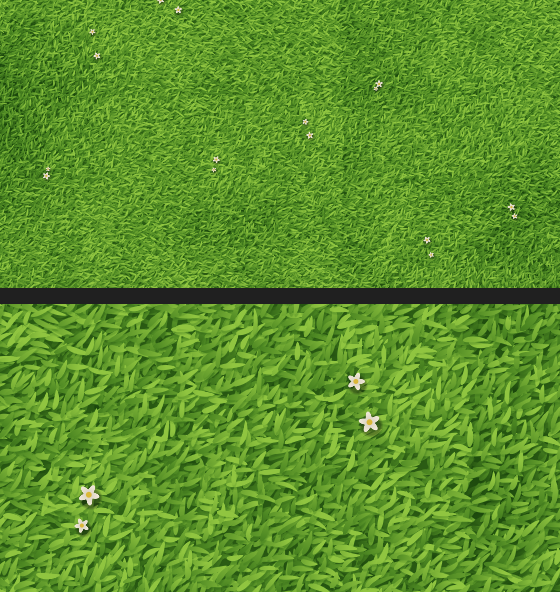
Top: the whole. Bottom: its middle third, enlarged.
Reproduce this texture procedurally as a WebGL 1 fragment shader.

```glsl
precision highp float;
uniform vec2 u_resolution;

const float CELL = 0.0158;       // blade spacing, in canvas heights
const float LAYERS = 5.0;
const vec3 DEEP_GREEN = vec3(0.13, 0.31, 0.06);
const vec3 MID_GREEN = vec3(0.30, 0.53, 0.135);
const vec3 LIGHT_GREEN = vec3(0.53, 0.74, 0.235);
const vec3 PETAL = vec3(0.95, 0.92, 0.85);
const vec3 POLLEN = vec3(0.86, 0.72, 0.22);

vec2 hash2(vec2 p) {
  vec3 h = fract(p.xyx * vec3(0.1031, 0.1030, 0.0973));
  h += dot(h, h.yzx + 33.33);
  return fract((h.xx + h.yz) * h.zy);
}

float valueNoise(vec2 p) {
  vec2 i = floor(p), f = fract(p);
  f = f * f * (3.0 - 2.0 * f);
  float low = mix(hash2(i).x, hash2(i + vec2(1.0, 0.0)).x, f.x);
  float high = mix(hash2(i + vec2(0.0, 1.0)).x, hash2(i + 1.0).x, f.x);
  return mix(low, high, f.y);
}

float coverage(float d, float px) {
  return clamp(0.5 - d / px, 0.0, 1.0);
}

float patchShade(vec2 uv, vec2 center, vec2 radius) {
  vec2 q = (uv - center) / radius;
  return exp(-dot(q, q));
}

// Abrupt dark edge that fades out on its far side
float seam(float v, float at, float falloff) {
  return smoothstep(at - 0.008, at + 0.008, v) * exp(-max(v - at, 0.0) * falloff);
}

// Broad light and shade of the lawn
float lawnLight(vec2 uv, vec2 p) {
  float shade = 0.26 * patchShade(uv, vec2(0.0, 0.55), vec2(0.13, 0.4));
  shade += 0.14 * patchShade(uv, vec2(0.42, 0.2), vec2(0.12, 0.16));
  shade += 0.18 * patchShade(uv, vec2(0.93, 0.22), vec2(0.12, 0.25));
  shade += 0.13 * seam(uv.x, 0.61, 9.0) + 0.08 * seam(uv.y, 0.667, 12.0);
  return 0.08 - shade + 0.12 * (valueNoise(p * 9.0) - 0.5);
}

// Signed distance to a bent, pointed blade; y returns position along it
vec2 blade(vec2 q, float angle, float halfLength, float halfWidth, float bend) {
  float c = cos(angle), s = sin(angle);
  q = vec2(c * q.x + s * q.y, c * q.y - s * q.x);
  float along = q.x / halfLength;
  q.y -= bend * (along * along - 0.4);
  float taper = sqrt(max(1.0 - along * along, 0.0)) * (1.0 - 0.3 * along);
  float d = max(abs(q.y) - halfWidth * taper, abs(q.x) - halfLength);
  return vec2(d, along);
}

// Paints one layer of blades, with a soft shadow beneath each
float grassLayer(float tone, vec2 p, float layer, float lean, float px) {
  float depth = layer / (LAYERS - 1.0);
  vec2 grid = p / CELL + layer * vec2(37.37, 19.61);
  vec2 home = floor(grid);
  for (int j = -1; j <= 1; j++) {
    for (int i = -1; i <= 1; i++) {
      vec2 id = home + vec2(float(i), float(j));
      vec2 place = hash2(id + 11.0);
      vec2 form = hash2(id + 71.3);
      vec2 look = hash2(id + 143.7);
      vec2 q = (grid - id - place) * CELL;
      float angle = lean + (form.x - 0.5) * 2.0;
      float halfLength = mix(0.0095, 0.0152, form.y);
      float halfWidth = mix(0.0024, 0.0034, look.y);
      float bend = (fract(form.x * 7.0) - 0.5) * 0.005;
      vec2 shadow = blade(q + vec2(-0.001, 0.003), angle, halfLength, halfWidth, bend);
      tone -= 0.2 * tone * coverage(shadow.x, px * 1.5);
      vec2 b = blade(q, angle, halfLength, halfWidth, bend);
      float bladeTone = mix(0.27, 0.86, depth) + (look.x - 0.5) * 0.6 + 0.16 * b.y;
      tone = mix(tone, bladeTone, coverage(b.x, px));
    }
  }
  return tone;
}

vec3 grassColor(float tone) {
  vec3 dark = mix(DEEP_GREEN, MID_GREEN, clamp(tone * 2.0, -0.15, 1.0));
  return mix(dark, LIGHT_GREEN, clamp(tone * 2.0 - 1.0, 0.0, 1.15));
}

vec3 addFlower(vec3 color, vec2 q, float radius, float turn, float px) {
  float r = length(q);
  float a = atan(q.y, q.x + 0.00001) + turn;
  float rim = radius * (0.76 + 0.24 * cos(5.0 * a));
  color *= 1.0 - 0.35 * coverage(length(q + vec2(-0.002, 0.004)) - radius, px * 3.0);
  color = mix(color, PETAL * (0.88 + 0.12 * r / radius), coverage(r - rim, px));
  return mix(color, POLLEN, coverage(r - radius * 0.27, px));
}

void main() {
  float px = 1.0 / u_resolution.y;
  vec2 p = gl_FragCoord.xy * px;
  vec2 uv = gl_FragCoord.xy / u_resolution;

  // Grass, from the dark thatch up to the bright tips
  float lean = mix(0.1, 1.1, valueNoise(p * 3.5 + 5.0));
  float tone = 0.05;
  for (int k = 0; k < 5; k++) {
    tone = grassLayer(tone, p, float(k), lean, px);
  }
  vec3 color = grassColor(tone + lawnLight(uv, p));

  // Small flowers in loose groups of two
  for (int k = 0; k < 16; k++) {
    float n = float(k);
    float group = floor(n / 2.0);
    vec2 center = fract(vec2(0.07, 0.41) + group * vec2(0.618, 0.287));
    center.x *= u_resolution.x * px;
    vec2 rnd = hash2(vec2(n, 5.0) * 3.7);
    float around = rnd.x * 3.0 + mod(n, 2.0) * 3.14;
    center += vec2(cos(around), sin(around)) * mix(0.02, 0.05, rnd.y);
    color = addFlower(color, p - center, mix(0.008, 0.014, rnd.x), rnd.y * 6.28, px);
  }

  gl_FragColor = vec4(color, 1.0);
}
```
